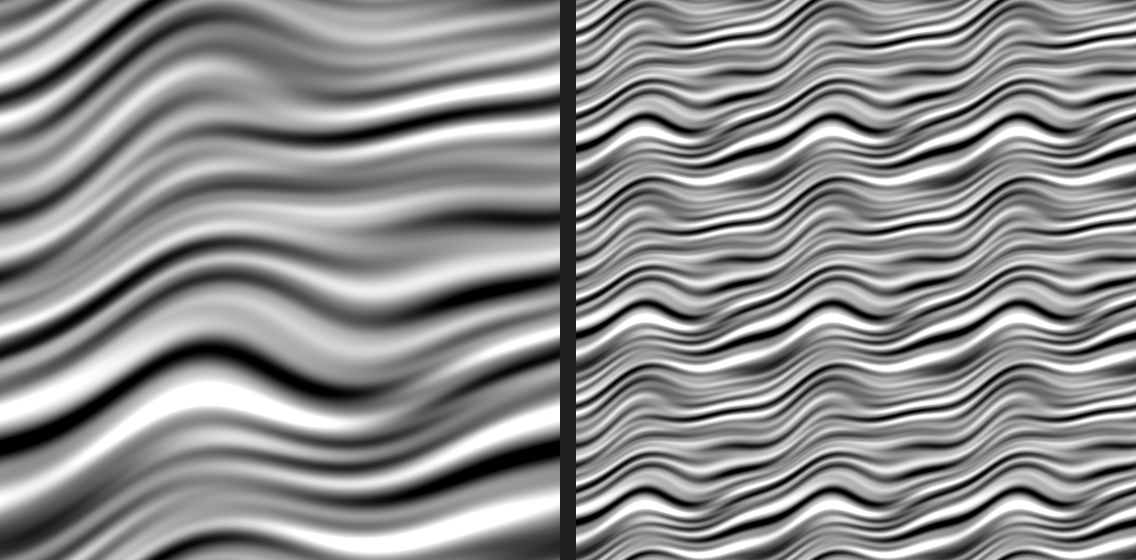
Left, the tile; right, the same tile 3 across and 3 down.
Write a Shadertoy shader that draws this texture.

```glsl
const float TAU = 6.2831853;
const float MEAN_GREY = 0.56;

vec2 hash2(vec2 p, float seed) {
    vec3 q = fract(vec3(p.xyx + seed) * vec3(0.1031, 0.1030, 0.0973));
    q += dot(q, q.yzx + 33.33);
    return fract((q.xx + q.yz) * q.zy);
}

// Mostly vertical gradient; crossing the right edge climbs by "climb" rows
vec2 nodeGradient(vec2 node, vec2 cells, float climb, float seed) {
    float turns = floor(node.x / cells.x);
    node.x -= turns * cells.x;
    node.y = mod(node.y + turns * climb, cells.y);
    vec2 h = hash2(node, seed) * 2.0 - 1.0;
    return vec2(0.5 * h.x, sign(h.y) * mix(0.5, 1.0, abs(h.y)));
}

// Tiling gradient noise on a lattice sheared upward to the right
float streakNoise(vec2 uv, vec2 cells, float climb, float seed) {
    vec2 p = uv * cells - vec2(0.0, climb * uv.x);
    vec2 cell = floor(p);
    vec2 f = p - cell;
    vec2 w = f * f * f * (f * (f * 6.0 - 15.0) + 10.0);
    float sum = 0.0;
    for (int j = 0; j < 2; j++) {
        for (int i = 0; i < 2; i++) {
            vec2 corner = vec2(i, j);
            vec2 weight = mix(1.0 - w, w, corner);
            vec2 slope = nodeGradient(cell + corner, cells, climb, seed);
            sum += weight.x * weight.y * dot(slope, f - corner);
        }
    }
    return sum;
}

// Height of the shared undulation of all streaks
float swell(vec2 uv) {
    float drift = 0.05 * sin(TAU * uv.y);
    float broad = 0.055 * sin(TAU * (uv.x - 0.1 + drift));
    float ripple = 0.021 * sin(TAU * (2.0 * uv.x - 0.45 - drift));
    return broad + ripple;
}

void mainImage(out vec4 fragColor, in vec2 fragCoord) {
    vec2 uv = fragCoord / iResolution.xy;

    // Bend the streaks and vary their thickness
    vec2 bent = uv - vec2(0.0, swell(uv));
    bent.y += 0.018 * sin(TAU * (2.0 * uv.y - uv.x + 0.2));

    // Bold streaks low on the canvas, finer and softer ones above
    float boldness = 0.5 + 0.5 * cos(TAU * (uv.y - 0.28));
    float broad = streakNoise(bent, vec2(2.0, 17.0), 4.0, 7.0);
    float fine = streakNoise(bent + vec2(0.25, 0.02), vec2(2.0, 26.0), 6.0, 41.0);
    float grey = MEAN_GREY + mix(0.75, 1.35, boldness) * broad
                           + mix(0.9, 0.5, boldness) * fine;

    fragColor = vec4(vec3(clamp(grey, 0.0, 1.0)), 1.0);
}
```
